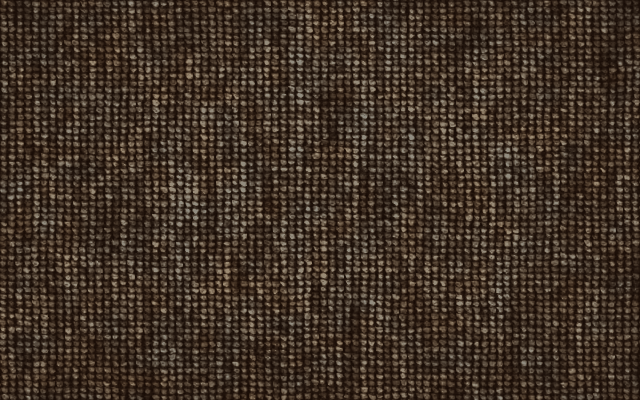
This texture is drawn by a Shadertoy shader. Its source:

```glsl
// Dark brown woven wool: 80 by 60 fuzzy stitches in uneven vertical ribs.

float hash(vec2 p) {
    vec3 q = fract(vec3(p.xyx) * 0.1031);
    q += dot(q, q.yzx + 33.33);
    return fract((q.x + q.y) * q.z);
}

float noise(vec2 p) {
    vec2 i = floor(p), f = fract(p);
    f = f * f * (3.0 - 2.0 * f);
    return mix(mix(hash(i), hash(i + vec2(1, 0)), f.x),
               mix(hash(i + vec2(0, 1)), hash(i + vec2(1, 1)), f.x), f.y);
}

// Soft height of one curved loop; q runs from -0.5 to 0.5
float stitch(vec2 q, vec2 id, float pixel) {
    q += 0.14 * (vec2(hash(id + 11.0), hash(id + 47.0)) - 0.5);
    q.y += 0.24 * q.x - 0.8 * q.x * q.x + 0.05;
    vec2 size = vec2(0.36, 0.36) + 0.1 * (hash(id + 83.0) - 0.5);
    float d = length(q / size) - 1.0;
    float soft = max(0.56, 1.5 * pixel);
    return 1.0 - smoothstep(-soft, soft, d);
}

void mainImage(out vec4 fragColor, in vec2 fragCoord) {
    vec2 uv = fragCoord / iResolution.xy;
    vec2 grid = uv * vec2(80, 60);
    float pixel = 60.0 / iResolution.y;

    // Slack in the yarn bends the ribs and rows slightly
    vec2 p = grid;
    p.x += 0.3 * (noise(grid * vec2(0.15, 0.1)) - 0.5);
    p.y += 0.4 * (noise(grid * vec2(0.2, 0.08) + 31.0) - 0.5);

    // Fuzzy fibres fray the outline of each loop
    vec2 fray = vec2(noise(p * 2.3 + 300.0), noise(p * 2.3 + 400.0)) - 0.5;
    vec2 id = floor(p);
    float shape = stitch(fract(p) - 0.5 + 0.24 * fray, id, pixel);

    // Neighbouring loops of a rib stay joined by a thin dim strand
    float strand = 1.0 - smoothstep(0.08, 0.38, abs(fract(p.x) - 0.5));
    shape = max(shape, 0.3 * strand);

    // Tone varies by stitch, along each rib, and in broad patches
    float rib = noise(vec2(id.x * 7.0 + 0.5, p.y * 0.16));
    float patches = noise(grid * vec2(0.22, 0.1) + 70.0);
    float tone = 0.1 + 0.48 * hash(id + 5.0) + 0.66 * rib + 0.2 * patches;

    // Fibres break up the loops and fill the gaps
    float fibre = noise(p * vec2(2.6, 3.4) + 9.0);
    float fuzz = noise(p * vec2(5.2, 4.6) + 140.0);
    float light = shape * tone * (0.34 + 0.76 * fibre + 0.54 * fuzz);
    light += 0.13 * (fuzz - 0.42) + 0.03 * rib;
    light += 0.35 * shape * smoothstep(0.86, 1.0, fuzz) * fibre;

    // Light falls off toward the corners
    vec2 c = uv - vec2(0.48, 0.52);
    light *= 1.06 - 0.8 * dot(c, c);

    // Yarn colour, drifting between warm and olive
    float blend = clamp(light, -0.1, 1.15);
    vec3 color = mix(vec3(0.105, 0.056, 0.03), vec3(0.53, 0.48, 0.41), blend);
    color -= vec3(-0.01, 0.012, 0.03) * blend * (1.0 - blend) * 2.0;
    float hue = noise(grid * 0.35 + 200.0) - 0.5;
    color *= 1.0 + hue * vec3(0.08, -0.02, -0.14);
    fragColor = vec4(color, 1.0);
}
```
